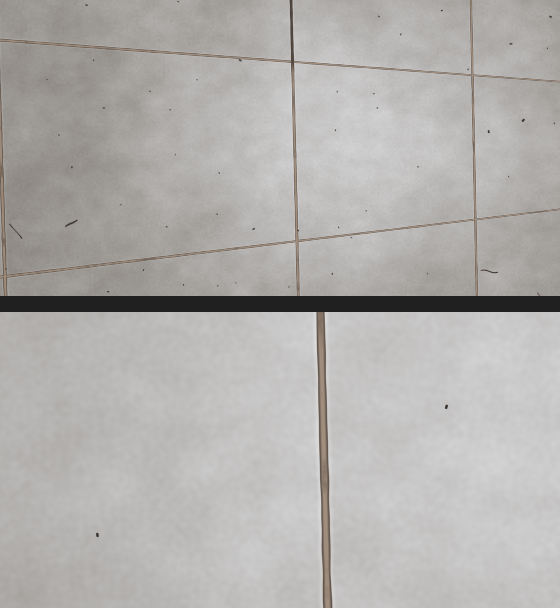
Top: the whole. Bottom: its middle third, enlarged.
A Shadertoy shader for this texture:

```glsl
#define ASPECT 1.892
#define VANISH_X 4.101
#define COLUMN_START 0.244
#define COLUMN_STEP 0.078
#define JOINT_WIDTH 0.00155
#define SPECK_CELL 0.13
#define SPECK_DENSITY 0.5
#define STONE_DARK vec3(0.54, 0.52, 0.495)
#define STONE_LIGHT vec3(0.84, 0.84, 0.845)
#define GROUT_TAN vec3(0.61, 0.53, 0.46)
#define GROUT_DARK vec3(0.34, 0.29, 0.25)
#define DEBRIS_COLOR vec3(0.17, 0.14, 0.12)

vec2 hash2(vec2 p) {
    vec3 q = fract(p.xyx * vec3(0.1031, 0.1030, 0.0973));
    q += dot(q, q.yzx + 33.33);
    return fract((q.xx + q.yz) * q.zy);
}

float gradientNoise(vec2 p) {
    vec2 i = floor(p), f = p - i;
    vec2 w = f * f * f * (f * (f * 6.0 - 15.0) + 10.0);
    vec2 e = vec2(0.0, 1.0);
    float a = dot(hash2(i) * 2.0 - 1.0, f);
    float b = dot(hash2(i + e.yx) * 2.0 - 1.0, f - e.yx);
    float c = dot(hash2(i + e.xy) * 2.0 - 1.0, f - e.xy);
    float d = dot(hash2(i + e.yy) * 2.0 - 1.0, f - e.yy);
    return mix(mix(a, b, w.x), mix(c, d, w.x), w.y);
}

float fbm(vec2 p) {
    float sum = 0.0, amplitude = 0.6;
    for (int i = 0; i < 5; i++) {
        sum += amplitude * gradientNoise(p);
        p = mat2(1.6, 1.2, -1.2, 1.6) * p + 7.3;
        amplitude *= 0.58;
    }
    return sum;
}

float segmentDistance(vec2 p, vec2 halfAxis) {
    float t = clamp(dot(p, halfAxis) / dot(halfAxis, halfAxis), -1.0, 1.0);
    return length(p - halfAxis * t);
}

// Coverage of scattered grit, with an occasional thin twig
float debris(vec2 p, float pixel) {
    vec2 cell = floor(p / SPECK_CELL);
    float cover = 0.0;
    for (int y = -1; y <= 1; y++)
    for (int x = -1; x <= 1; x++) {
        vec2 id = cell + vec2(x, y);
        vec2 place = hash2(id + 41.0), kind = hash2(id + 97.0);
        float present = step(hash2(id + 153.0).x, SPECK_DENSITY);
        float twig = step(0.93, kind.x);
        float size = mix(0.0013, 0.0048, pow(kind.x, 5.0));
        float radius = mix(size, 0.0017, twig);
        float reach = mix(size * 0.8, 0.026, twig);
        float angle = 6.2832 * kind.y;
        vec2 q = p - (id + 0.1 + 0.8 * place) * SPECK_CELL;
        q += twig * 0.004 * sin(q.yx * 90.0);
        float d = segmentDistance(q, reach * vec2(cos(angle), sin(angle)));
        float mask = 1.0 - smoothstep(radius - pixel, radius + pixel, d);
        cover = max(cover, present * mask * mix(0.7, 1.0, place.x));
    }
    return cover;
}

void mainImage(out vec4 fragColor, in vec2 fragCoord) {
    vec2 uv = fragCoord / iResolution.xy * vec2(ASPECT, 1.0);
    float pixel = 0.75 / iResolution.y;
    float down = 1.0 - uv.y;

    // Floor perspective: tile edges fall on whole numbers
    float depth = VANISH_X - uv.x + (down - 0.493) * (0.032 - 0.0074 * uv.x);
    float rowHeight = 0.8005 - 0.1952 * uv.x;
    vec2 grid = vec2((1.0 / depth - COLUMN_START) / COLUMN_STEP,
                     (down - 0.1355 - 0.0742 * uv.x) / rowHeight);
    vec2 tile = floor(grid);
    vec2 edge = floor(grid + 0.5);
    vec2 offset = (grid - edge) * vec2(COLUMN_STEP * depth * depth, rowHeight);

    // Cloudy stone under a broad soft highlight
    vec2 seed = hash2(tile + 11.0);
    vec2 stone = uv + seed * 20.0;
    vec2 glare = (uv - vec2(1.16, 0.53)) / vec2(0.72, 0.56);
    float light = 0.13 + 0.75 * exp(-dot(glare, glare));
    light += 0.34 * fbm(stone * 3.0) + 0.22 * fbm(stone * vec2(11.0, 14.0));
    light += 0.09 * gradientNoise(uv * 120.0) + 0.08 * (seed.x - 0.5);
    vec3 color = mix(STONE_DARK, STONE_LIGHT, clamp(light, 0.0, 1.0));

    // Worn joints: tan core, shaded sides, pale tile rim
    vec2 halfWidth = JOINT_WIDTH * depth * vec2(1.0, 0.72);
    halfWidth *= 1.0 + 0.35 * gradientNoise(uv * 28.0);
    vec2 side = abs(offset) / halfWidth;
    vec2 mask = 1.0 - smoothstep(halfWidth - pixel, halfWidth + pixel, abs(offset));
    float joint = max(mask.x, mask.y);
    float across = min(side.x, side.y);
    vec2 rim = smoothstep(vec2(2.2), vec2(1.2), side);
    color += 0.05 * max(rim.x, rim.y);

    float dirt = smoothstep(0.0, 0.35, fbm(uv * 13.0 + 5.0));
    vec3 grout = mix(GROUT_TAN, GROUT_DARK, max(smoothstep(0.25, 0.9, across), 0.65 * dirt));
    float soot = mask.x * smoothstep(0.74, 0.8, uv.y) * step(abs(edge.x - 1.0), 0.5);
    grout = mix(grout, DEBRIS_COLOR, 0.75 * soot);
    color = mix(color, grout, 0.92 * joint);

    // Loose grit, some of it browner
    vec3 grit = DEBRIS_COLOR + vec3(0.14, 0.08, 0.03) * step(0.25, gradientNoise(uv * 9.0));
    color = mix(color, grit, debris(uv, pixel));
    fragColor = vec4(color, 1.0);
}
```
